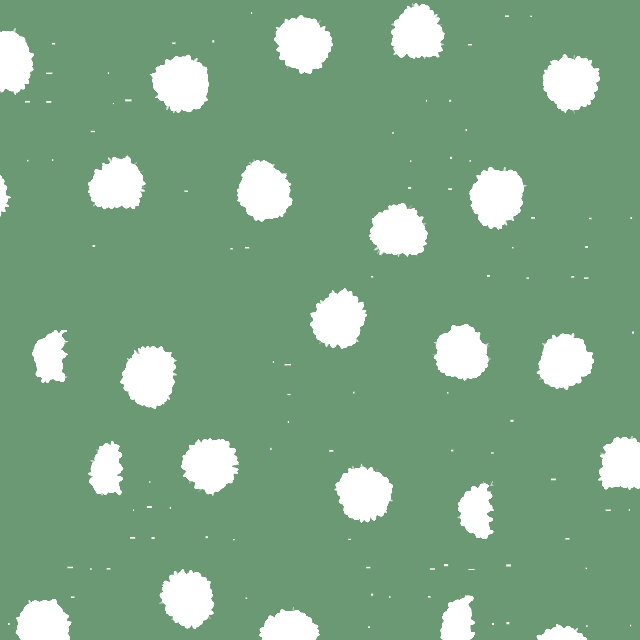
Reproduce this pattern procedurally as a Shadertoy shader.

```glsl
vec2 hash2(vec2 p) {
    vec3 q = fract(p.xyx * vec3(0.1031, 0.1030, 0.0973));
    q += dot(q, q.yzx + 33.33);
    return fract((q.xx + q.yz) * q.zy);
}

// Distance to the nearest jittered feature point
float cellular(vec2 p) {
    vec2 base = floor(p);
    float nearest = 2.0;
    for (int j = -1; j <= 1; j++)
    for (int i = -1; i <= 1; i++) {
        vec2 id = base + vec2(i, j);
        nearest = min(nearest, length(id + hash2(id + 50.0) - p));
    }
    return nearest;
}

// Lumpy disc, sometimes with a flat base or a sliced right side
float blob(vec2 d, vec2 id) {
    vec2 kind = hash2(id + 7.0), vary = hash2(id + 31.0);
    vec2 phase = 6.2832 * hash2(id + 83.0);
    float a = atan(d.y, d.x);
    float lumps = 0.045 * sin(2.0 * a + phase.x) + 0.035 * sin(3.0 * a + phase.y)
                + 0.025 * sin(5.0 * a + phase.x * 3.0)
                + 0.015 * sin(13.0 * a + phase.y + 2.0 * sin(3.0 * a));
    float dist = length(d / vec2(1.0, 1.07)) - 0.0415 * (0.97 + 0.06 * vary.x + lumps);
    if (kind.x < 0.35) dist = max(dist, -d.y - 0.033);
    if (kind.y < 0.24) dist = max(dist, d.x - mix(0.004, 0.016, vary.y)
                                        - 0.003 * sin(d.y * 330.0 + phase.x));
    return dist;
}

// Staggered grid of blobs
float blobField(vec2 uv) {
    const float cells = 4.6;
    vec2 p = uv * cells + vec2(3.3, 8.4);
    float dist = 1.0;
    for (int j = -1; j <= 1; j++)
    for (int i = -1; i <= 1; i++) {
        vec2 id = floor(p) + vec2(i, j);
        vec2 centre = id + 0.25 + 0.5 * hash2(id);
        centre.x += 0.5 * mod(id.y, 2.0);
        dist = min(dist, blob((p - centre) / cells, id));
    }
    return dist;
}

// Tiny dashes lined up in loose rows, denser in some patches
float speckField(vec2 uv) {
    vec2 grid = vec2(32.0, 22.0);
    vec2 id = floor(uv * grid);
    vec2 pick = hash2(id + 211.0), size = hash2(id + 307.0);
    float patchy = hash2(floor(id / vec2(6.0, 3.0)) + 401.0).x;
    float density = patchy < 0.2 ? 0.33 : 0.035;
    if (pick.x > density) return 1.0;
    vec2 centre = (id + vec2(0.3 + 0.4 * pick.y, 0.42 + 0.16 * size.y)) / grid;
    vec2 halfSize = vec2(mix(0.0009, 0.005, size.x * size.x), mix(0.0009, 0.0017, size.y));
    vec2 q = abs(uv - centre) - halfSize;
    return length(max(q, 0.0)) + min(max(q.x, q.y), 0.0);
}

void mainImage(out vec4 fragColor, in vec2 fragCoord) {
    vec2 uv = fragCoord / iResolution.y;
    float pixel = 1.0 / iResolution.y;

    // Ragged rim
    float dist = blobField(uv) + 0.009 * (cellular(uv * 110.0) - 0.45);
    dist = min(dist, speckField(uv));

    vec3 green = vec3(0.42, 0.60, 0.45);
    float white = 1.0 - smoothstep(-0.5 * pixel, 0.5 * pixel, dist);
    fragColor = vec4(mix(green, vec3(1.0), white), 1.0);
}
```
